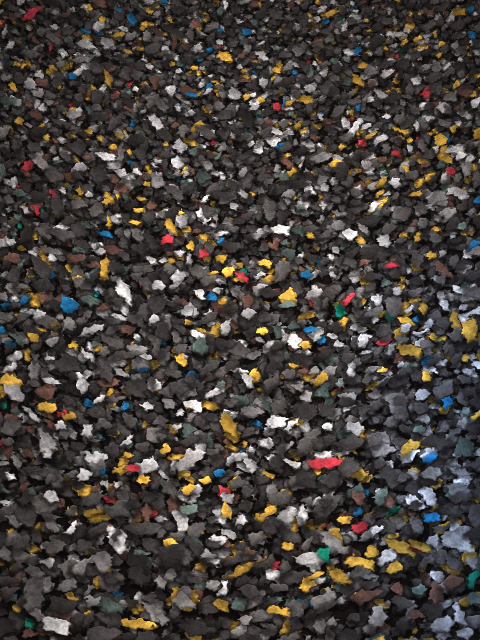
Give the GLSL for this texture, as a WebGL 1 fragment shader.

```glsl
precision highp float;
uniform vec2 u_resolution;

const float HORIZON = 2.3;       // height of the vanishing point, in widths
const float CHIP_SCALE = 0.026;  // cell size per unit distance from it
const float FORESHORTEN = 1.22;
const float SOFTNESS = 0.0022;   // edge blur, in widths
const int LAYERS = 7;
const int SIDES = 6;
const float TAU = 6.2831853;

const vec3 GAP = vec3(0.075, 0.06, 0.06);
const vec3 CHARCOAL = vec3(0.16, 0.15, 0.148);
const vec3 ASPHALT = vec3(0.345, 0.33, 0.32);
const vec3 GREY = vec3(0.53, 0.51, 0.50);
const vec3 WHITE = vec3(0.87, 0.85, 0.845);
const vec3 YELLOW = vec3(0.90, 0.69, 0.27);
const vec3 BROWN = vec3(0.41, 0.29, 0.25);
const vec3 MOSS = vec3(0.33, 0.39, 0.36);
const vec3 RED = vec3(0.78, 0.23, 0.27);
const vec3 BLUE = vec3(0.12, 0.42, 0.62);
const vec3 TEAL = vec3(0.10, 0.52, 0.42);
const vec3 COOL_LIGHT = vec3(0.90, 1.03, 1.22);
const vec3 HAZE = vec3(0.030, 0.022, 0.023);

float hash(vec2 p) {
  return fract(sin(dot(p, vec2(127.1, 311.7))) * 43758.5453);
}

vec4 hash4(vec2 p) {
  return vec4(hash(p), hash(p + 17.3), hash(p + 41.9), hash(p + 73.7));
}

float noise(vec2 p) {
  vec2 i = floor(p), f = fract(p);
  f = f * f * (3.0 - 2.0 * f);
  return mix(mix(hash(i), hash(i + vec2(1.0, 0.0)), f.x),
             mix(hash(i + vec2(0.0, 1.0)), hash(i + vec2(1.0, 1.0)), f.x), f.y);
}

// Chip colour by share of the mixture
vec3 material(float pick, float tone) {
  if (pick < 0.095) return YELLOW * mix(0.8, 1.05, tone);
  if (pick < 0.215) return WHITE * mix(0.75, 1.05, tone);
  if (pick < 0.335) return GREY * mix(0.8, 1.1, tone);
  if (pick < 0.400) return BROWN * mix(0.75, 1.1, tone);
  if (pick < 0.450) return MOSS * mix(0.7, 1.2, tone);
  if (pick < 0.456) return RED;
  if (pick < 0.463) return BLUE;
  if (pick < 0.468) return TEAL;
  return mix(CHARCOAL, ASPHALT, tone);
}

// Distance to an irregular convex flake
float flake(vec2 q, float radius, vec2 seed) {
  float d = length(q) - radius * 1.3;
  for (int i = 0; i < SIDES; i++) {
    float k = float(i);
    float angle = (k + 0.8 * hash(seed + k * 3.7)) * TAU / float(SIDES);
    float reach = radius * mix(0.55, 1.1, hash(seed + k * 5.3 + 9.0));
    d = max(d, dot(q, vec2(cos(angle), sin(angle))) - reach);
  }
  return d;
}

// Paint one layer of overlapping chips with their contact shadows
vec3 paintLayer(vec3 col, vec2 p, float layer, float blur) {
  vec2 cell = floor(p);
  vec2 ragged = vec2(noise(p * 5.0 + layer * 7.0), noise(p * 5.0 + 31.0 + layer)) - 0.5;
  ragged += 0.5 * vec2(noise(p * 12.0 + layer), noise(p * 12.0 + 57.0)) - 0.25;
  float grain = 0.55 * noise(p * 6.0 + layer * 3.0) + 0.45 * noise(p * 17.0);
  for (int j = 1; j >= -1; j--) {
    for (int i = -1; i <= 1; i++) {
      vec2 id = cell + vec2(float(i), float(j));
      vec2 seed = id + layer * 53.0;
      vec4 place = hash4(seed);
      vec4 look = hash4(seed + 131.0);
      vec2 local = p - id - mix(vec2(0.1), vec2(0.9), place.xy);
      if (dot(local, local) > 1.2) continue;
      float radius = 0.23 + 0.32 * place.w * place.w;
      float stretch = sqrt(mix(1.0, 2.5, look.z * look.z));
      float angle = place.z * TAU;
      float c = cos(angle), s = sin(angle);
      vec2 q = mat2(c, -s, s, c) * (local + ragged * 0.17);
      q *= vec2(1.0 / stretch, stretch);
      float d = flake(q, radius, seed) / stretch;

      float shadow = 1.0 - smoothstep(-0.02, 0.17, d + 0.18 * local.y);
      col *= 1.0 - 0.5 * shadow;

      float tilt = 1.0 + 0.22 * dot(q, vec2(c, s)) / radius + 0.3 * (look.w - 0.5);
      float rim = smoothstep(-0.10, 0.0, d);
      float underside = 1.0 - smoothstep(-0.25, 0.08, local.y);
      float shade = tilt * mix(0.72, 1.24, grain) * (1.0 + rim * (0.12 - 0.45 * underside));
      vec3 chip = material(look.x, look.y) * shade;
      col = mix(col, chip, 1.0 - smoothstep(-blur, blur, d));
    }
  }
  return col;
}

void main() {
  vec2 uv = gl_FragCoord.xy / u_resolution.x;
  vec2 frame = gl_FragCoord.xy / u_resolution;

  // Log-polar ground plane: chips shrink towards the horizon
  vec2 ray = vec2(uv.x - 0.5, HORIZON - uv.y);
  float depth = length(ray);
  vec2 ground = vec2(atan(ray.x, ray.y), -log(depth) * FORESHORTEN) / CHIP_SCALE;
  float blur = max(SOFTNESS, 0.8 / u_resolution.x) / (CHIP_SCALE * depth);

  vec3 col = GAP;
  for (int n = 0; n < LAYERS; n++) {
    float layer = float(n);
    float zoom = mix(1.3, 0.92, layer / float(LAYERS - 1));
    col = paintLayer(col, ground * zoom + layer * vec2(3.37, 5.71), layer, blur * zoom);
  }

  // Uneven daylight: dim far edge and corners, cool light at the right
  vec2 offset = (frame - vec2(0.53, 0.44)) * vec2(0.95, 1.05);
  float light = 1.14 - 1.05 * dot(offset, offset);
  float cool = smoothstep(0.62, 1.0, frame.x) * (1.0 - smoothstep(0.35, 0.75, frame.y));
  col *= light * mix(vec3(1.0), COOL_LIGHT, cool);
  gl_FragColor = vec4(clamp(col + HAZE, 0.0, 1.0), 1.0);
}
```
